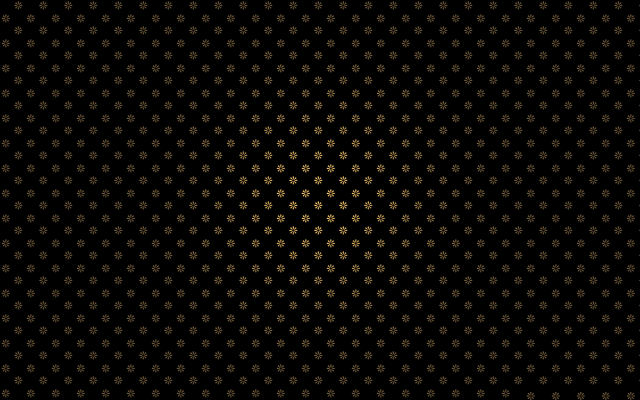
Write a WebGL 1 fragment shader that draws this pattern.

```glsl
precision highp float;
// Gold eight-petal flowers on black, in two interleaved square grids.
// Each flower is a folded, tapered petal distance; a soft central glow
// brightens the gold, and supersampling smooths the tiny petals.

uniform vec2 u_resolution;

const float ROWS = 16.0;        // repeats of each grid down the canvas
const float SECTOR = 0.785398;  // angle between neighbouring petals
const int SAMPLES = 3;          // subsamples along each axis

// Offset from the centre of the nearest repeat, in cell units.
vec2 cellOffset(vec2 p, vec2 origin) {
  return fract(p - origin + 0.5) - 0.5;
}

// Distance to a petal that widens from its inner to its outer end.
float petalDistance(vec2 q, float inner, float outer, float thin, float wide) {
  float t = clamp((q.x - inner) / (outer - inner), 0.0, 1.0);
  return length(q - vec2(mix(inner, outer, t), 0.0)) - mix(thin, wide, t);
}

// Fold the plane into one sector so that a single petal makes the flower.
float flowerDistance(vec2 p) {
  float angle = atan(p.y, p.x + 0.00001);
  angle = mod(angle + 0.5 * SECTOR, SECTOR) - 0.5 * SECTOR;
  vec2 q = length(p) * vec2(cos(angle), sin(angle));
  return petalDistance(q, 0.045, 0.135, 0.010, 0.027);
}

// Petal coverage with a slight foil sheen, lighter toward the upper left.
float flower(vec2 p, float blur) {
  float coverage = 1.0 - smoothstep(-blur, blur, flowerDistance(p));
  float sheen = 1.0 - 0.5 * (p.x + p.y);
  return coverage * sheen;
}

// The last row sits slightly lower toward the right end.
float rowSlip(vec2 p, float aspect) {
  return 0.1 * step(15.45, p.y) * step(0.82 * ROWS * aspect, p.x);
}

float flowerGrids(vec2 p, float aspect, float blur) {
  vec2 shifted = p - vec2(0.0, rowSlip(p, aspect));
  float upper = flower(cellOffset(p, vec2(0.733, 0.217)), blur);
  float lower = flower(cellOffset(shifted, vec2(0.233, 0.737)), blur);
  return max(upper, lower);
}

// Gold that dims away from the middle; offset is in canvas heights.
vec3 goldColor(vec2 offset) {
  vec3 dimGold = vec3(0.42, 0.34, 0.22);
  vec3 brightGold = vec3(0.96, 0.77, 0.42);
  float glow = exp(-dot(offset, offset) / 0.065);
  return mix(dimGold, brightGold, glow);
}

void main() {
  float aspect = u_resolution.x / u_resolution.y;
  float pixel = ROWS / u_resolution.y;
  float blur = 0.5 * pixel / float(SAMPLES);

  // Average a small grid of subsamples; y runs downward from the top.
  float ink = 0.0;
  for (int i = 0; i < SAMPLES; i++) {
    for (int j = 0; j < SAMPLES; j++) {
      vec2 jitter = (vec2(float(i), float(j)) + 0.5) / float(SAMPLES) - 0.5;
      vec2 uv = (gl_FragCoord.xy + jitter) / u_resolution.y;
      vec2 p = vec2(uv.x, 1.0 - uv.y) * ROWS;
      ink += flowerGrids(p, aspect, blur);
    }
  }
  ink /= float(SAMPLES * SAMPLES);

  vec2 offset = gl_FragCoord.xy / u_resolution.y - 0.5 * vec2(aspect, 1.0);
  gl_FragColor = vec4(goldColor(offset) * ink, 1.0);
}
```
